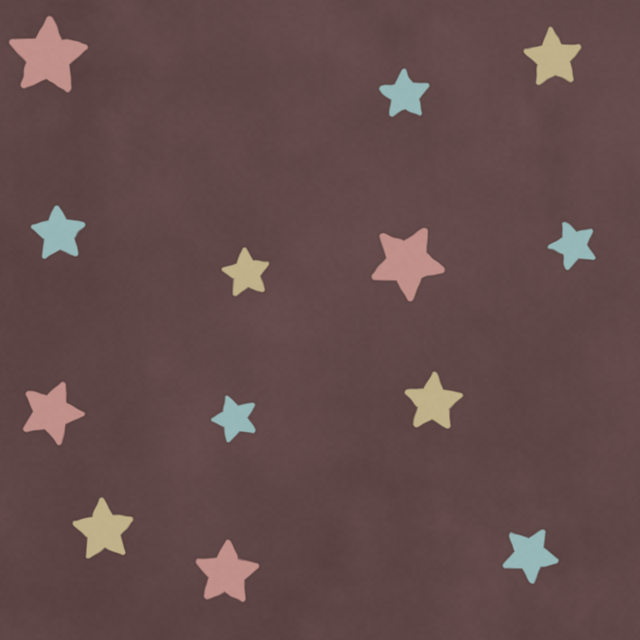
Give the GLSL for this pattern, as a three.js fragment shader.

```glsl
varying vec2 vUv;

const vec3 GROUND_DARK = vec3(0.340, 0.246, 0.246);
const vec3 GROUND_LIGHT = vec3(0.418, 0.316, 0.314);
const vec3 PINK = vec3(0.755, 0.565, 0.540);
const vec3 SAND = vec3(0.755, 0.695, 0.540);
const vec3 TEAL = vec3(0.590, 0.720, 0.720);

const int STAR_COUNT = 13;
const float GRID = 4.0;            // cells per side that hold the stars
const float JITTER = 0.42;         // share of a cell a star may wander
const float INNER_RATIO = 0.50;    // notch radius over tip radius
const float ROUNDING = 0.09;       // corner radius over tip radius
const float EDGE_SOFTNESS = 0.0021;
const float EDGE_WOBBLE = 0.0030;
const float RIM_WIDTH = 0.006;
const float RIM_DARKNESS = 0.07;
const float CLOUD_SCALE = 4.0;
const float GRAIN_SCALE = 170.0;
const float GRAIN_AMOUNT = 0.012;

float hash(vec2 p) {
  return fract(sin(dot(p, vec2(127.1, 311.7))) * 43758.5453);
}

float noise(vec2 p) {
  vec2 i = floor(p);
  vec2 f = fract(p);
  f = f * f * (3.0 - 2.0 * f);
  return mix(mix(hash(i), hash(i + vec2(1.0, 0.0)), f.x),
             mix(hash(i + vec2(0.0, 1.0)), hash(i + vec2(1.0, 1.0)), f.x), f.y);
}

float fbm(vec2 p) {
  float sum = 0.0;
  float weight = 0.5;
  for (int i = 0; i < 5; i++) {
    sum += weight * noise(p);
    p = mat2(1.6, 1.2, -1.2, 1.6) * p + 7.3;
    weight *= 0.5;
  }
  return sum / 0.96875;
}

// Signed distance to a five-pointed star with one tip up
float starDistance(vec2 p, float radius) {
  const vec2 k1 = vec2(0.80902, -0.58779);
  const vec2 k2 = vec2(-0.80902, -0.58779);
  p.x = abs(p.x);
  p -= 2.0 * max(dot(k1, p), 0.0) * k1;
  p -= 2.0 * max(dot(k2, p), 0.0) * k2;
  p.x = abs(p.x);
  p.y -= radius;
  vec2 side = INNER_RATIO * vec2(-k1.y, k1.x) - vec2(0.0, 1.0);
  float h = clamp(dot(p, side) / dot(side, side), 0.0, radius);
  return length(p - side * h) * sign(p.y * side.x - p.x * side.y);
}

// Mottled ground: broad clouds with finer dark scuffs
vec3 ground(vec2 uv) {
  float clouds = fbm(uv * CLOUD_SCALE + 3.7);
  float scuffs = fbm(uv * CLOUD_SCALE * 4.0 + 21.0);
  float patches = smoothstep(0.45, 0.75, fbm(uv * 5.0 + 40.0));
  float tone = 0.5 + 0.85 * (clouds - 0.5) + (0.25 + 0.6 * patches) * (scuffs - 0.5);
  return mix(GROUND_DARK, GROUND_LIGHT, clamp(tone, 0.0, 1.0));
}

void main() {
  vec2 uv = vUv;
  vec3 color = ground(uv);

  // Hand-cut wobble of the outlines
  vec2 wobble = vec2(noise(uv * 75.0), noise(uv * 75.0 + 50.0)) - 0.5;
  vec2 p = uv + EDGE_WOBBLE * wobble;

  // Stars spread over jittered grid cells, a few cells left empty
  for (int i = 0; i < STAR_COUNT; i++) {
    float id = float(i);
    float slot = floor((id + 0.5) * GRID * GRID / float(STAR_COUNT));
    vec2 cell = vec2(mod(slot, GRID), floor((slot + 0.5) / GRID));
    vec2 offset = vec2(hash(cell + 1.3), hash(cell + 8.9)) - 0.5;
    vec2 center = (cell + 0.5 + JITTER * offset) / GRID;

    // Kind sets colour and size range
    float kind = mod(id + cell.y, 3.0);
    vec3 starColor = kind < 0.5 ? SAND : kind < 1.5 ? PINK : TEAL;
    float meanRadius = kind < 0.5 ? 0.046 : kind < 1.5 ? 0.057 : 0.042;
    float radius = meanRadius * (0.84 + 0.32 * hash(cell + 4.6));

    float angle = 6.28319 * hash(cell + 15.2);
    float c = cos(angle);
    float s = sin(angle);
    vec2 q = mat2(c, s, -s, c) * (p - center);
    float d = starDistance(q, radius * (1.0 - ROUNDING)) - ROUNDING * radius;

    color *= 1.0 - RIM_DARKNESS * (1.0 - smoothstep(0.0, RIM_WIDTH, d));
    color = mix(color, starColor, 1.0 - smoothstep(-EDGE_SOFTNESS, EDGE_SOFTNESS, d));
  }

  // Fine grain over everything
  color += GRAIN_AMOUNT * (noise(uv * GRAIN_SCALE) - 0.5);
  gl_FragColor = vec4(color, 1.0);
}
```
